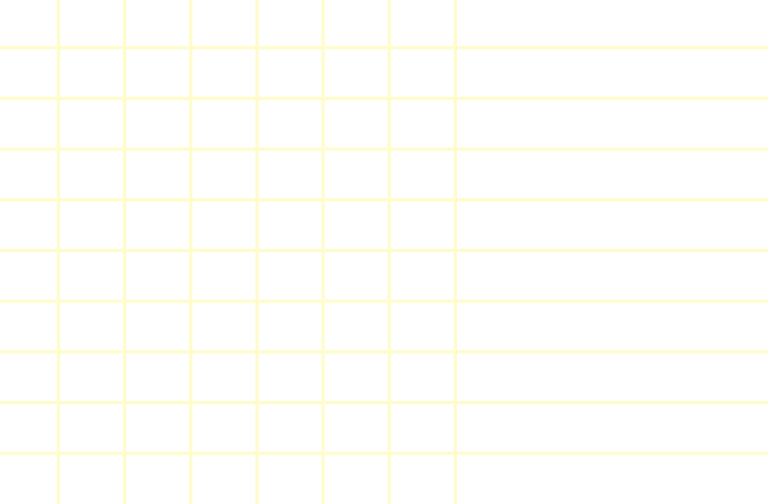
This pattern is drawn by a WebGL 1 fragment shader. Its source:

```glsl
precision highp float;
// Pale yellow ruled grid on white: evenly spaced rows run the full width,
// and a group of columns covers the left part of the canvas.
// Each line is the distance to the nearest repeat, with box-filtered edges.

uniform vec2 u_resolution;

#define ROW_STEP 0.1006      // row spacing, fraction of height
#define ROW_COUNT 9.0
#define COLUMN_START 0.0762  // first column, fraction of width
#define COLUMN_STEP 0.08612  // column spacing, fraction of width
#define COLUMN_COUNT 7.0
#define LINE_WIDTH 0.0066    // fraction of height
#define PAPER_COLOR vec3(1.0)
#define LINE_COLOR vec3(1.0, 0.99, 0.80)

// Distance to the nearest of a finite row of evenly spaced marks.
float distanceToMarks(float position, float first, float spacing, float count) {
  float index = floor((position - first) / spacing + 0.5);
  index = clamp(index, 0.0, count - 1.0);
  return abs(position - first - index * spacing);
}

// Share of a pixel covered by a line; all values in units of height.
float lineCoverage(float dist, float pixel) {
  return clamp((0.5 * LINE_WIDTH - dist) / pixel + 0.5, 0.0, 1.0);
}

void main() {
  vec2 uv = gl_FragCoord.xy / u_resolution;
  float aspect = u_resolution.x / u_resolution.y;
  float pixel = 1.0 / u_resolution.y;

  float rowDistance = distanceToMarks(uv.y, ROW_STEP, ROW_STEP, ROW_COUNT);
  float columnDistance = aspect
    * distanceToMarks(uv.x, COLUMN_START, COLUMN_STEP, COLUMN_COUNT);

  // Union of rows and columns.
  float ink = lineCoverage(min(rowDistance, columnDistance), pixel);
  gl_FragColor = vec4(mix(PAPER_COLOR, LINE_COLOR, ink), 1.0);
}
```
